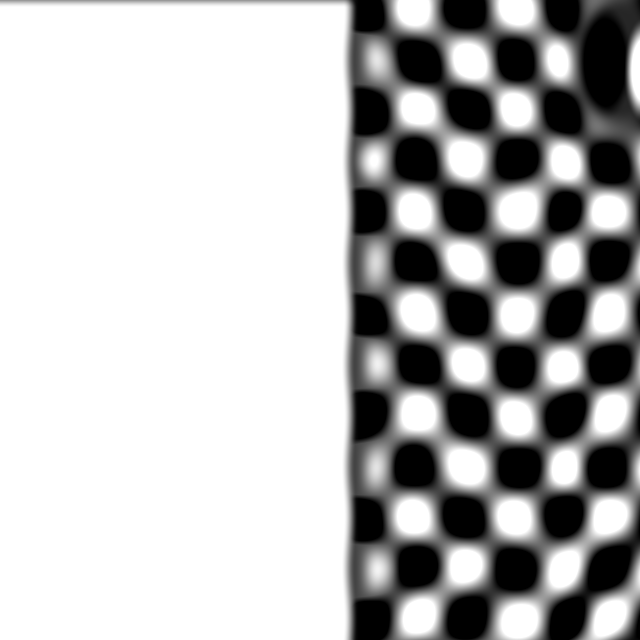
Write a Shadertoy shader that draws this pattern.

```glsl
// A blank white panel beside a soft, wobbly black and white checker of blobs.
#define PANEL_EDGE 0.548
#define PANEL_BLUR 0.011
#define PITCH vec2(0.0786, 0.0794)
#define FIRST_CELL vec2(0.5725, 0.0143)
#define MID_GRAY 0.39
#define CONTRAST 1.15
#define WOBBLE 0.16
#define PI 3.14159265

float hash(vec2 p) {
    return fract(sin(dot(p, vec2(127.1, 311.7))) * 43758.545);
}

float noise(vec2 p) {
    vec2 i = floor(p), f = fract(p);
    f = f * f * (3.0 - 2.0 * f);
    return mix(mix(hash(i), hash(i + vec2(1, 0)), f.x),
               mix(hash(i + vec2(0, 1)), hash(i + vec2(1, 1)), f.x), f.y);
}

// Soft ellipse: 1 in the middle, 0 outside
float blob(vec2 p, vec2 center, vec2 radius) {
    return 1.0 - smoothstep(0.6, 1.35, length((p - center) / radius));
}

// Two crossed waves; unequal weights stretch the spots diagonally
float checker(vec2 p) {
    vec2 cell = (p - FIRST_CELL) / PITCH;
    cell.x += 0.2 * smoothstep(0.85, 0.96, p.x);
    cell += WOBBLE * (vec2(noise(cell * 0.9 + 7.0), noise(cell * 0.9 + 31.0)) - 0.5);
    float lean = 0.5 + 0.22 * (noise(cell * 0.6 + 3.0) - 0.5);
    lean += 0.14 * smoothstep(0.83, 0.93, p.x) * smoothstep(0.72, 0.86, p.y);
    float wave = lean * cos(PI * (cell.x + cell.y))
               + (1.0 - lean) * cos(PI * (cell.x - cell.y));

    // The column next to the panel is dimmer
    float inner = smoothstep(0.555, 0.64, p.x);
    float lit = smoothstep(0.555, 0.592, p.x);
    float dim = mix(0.32 * lit + 0.25 * blob(p, vec2(0.595, 0.248), vec2(0.04)), 1.0, inner);
    float light = max(-wave, 0.0) * CONTRAST * dim;
    float dark = max(wave, 0.0) * CONTRAST;
    return MID_GRAY - 0.11 * (1.0 - lit) + light - dark;
}

// Merged tall spots in the upper right corner
float cornerSpots(vec2 p, float shade) {
    float area = blob(p, vec2(0.965, 0.095), vec2(0.075, 0.125));
    shade = mix(shade, 0.15, area);
    shade -= 0.3 * blob(p, vec2(0.945, 0.098), vec2(0.034, 0.07));
    shade += 1.0 * blob(p, vec2(1.006, 0.11), vec2(0.024, 0.062));
    return shade;
}

// Rounded panel with a wavy right side and a thin dark top rim
float panel(vec2 p) {
    float row = (p.y - FIRST_CELL.y) / PITCH.y;
    float side = PANEL_EDGE - 0.004 * (0.5 - 0.5 * cos(PI * row));
    float corner = 0.012;
    vec2 q = vec2(p.x - side, 0.001 - p.y) + corner;
    float d = length(max(q, 0.0)) + min(max(q.x, q.y), 0.0) - corner;
    return 1.0 - smoothstep(-PANEL_BLUR, PANEL_BLUR, d);
}

void mainImage(out vec4 fragColor, in vec2 fragCoord) {
    vec2 p = fragCoord / iResolution.xy;
    p.y = 1.0 - p.y;
    float shade = clamp(cornerSpots(p, checker(p)), 0.0, 1.0);
    shade = mix(0.22, shade, smoothstep(0.54, 0.562, p.x));
    fragColor = vec4(vec3(mix(shade, 1.0, panel(p))), 1.0);
}
```
